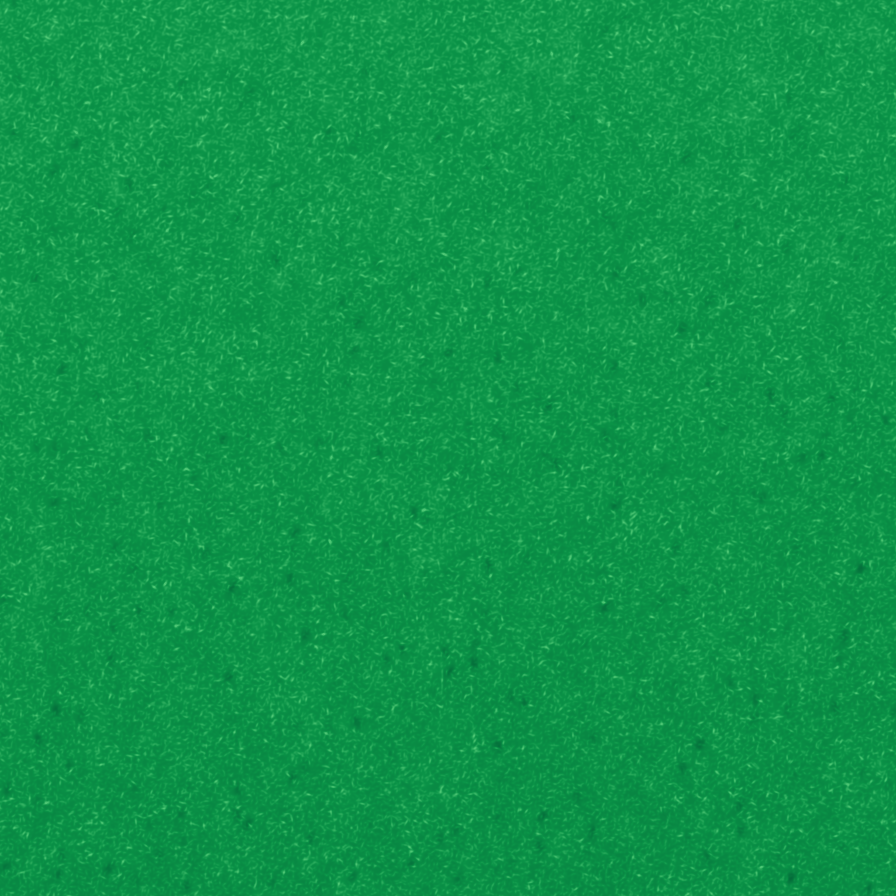
Reproduce this texture procedurally as a Shadertoy shader.

```glsl
const vec3 SHADE_GREEN = vec3(0.030, 0.520, 0.260);
const vec3 FELT_GREEN  = vec3(0.040, 0.578, 0.280);
const vec3 GLINT_GREEN = vec3(0.160, 0.670, 0.360);

const float FELT_TONE  = 0.40;               // tone at which FELT_GREEN sits
const float MEAN_TONE  = 0.43;
const vec2  LIGHT_FALL = vec2(-0.04, 0.26);  // tone change across the canvas

// Cells per canvas height
const float GRAIN_CELLS  = 260.0;
const float FLECK_CELLS  = 130.0;
const float PIT_CELLS    = 45.0;
const float MOTTLE_CELLS = 55.0;
const float CLOUD_CELLS  = 18.0;

// Feature radii in cells, along and across the fibre
const vec2 GRAIN_SIZE  = vec2(0.60, 0.36);
const vec2 FLECK_SIZE  = vec2(0.40, 0.17);
const vec2 PIT_SIZE    = vec2(0.32, 0.20);
const vec2 MOTTLE_SIZE = vec2(0.60, 0.45);

// Strength of each layer in tone
const float GRAIN_GAIN  = 0.60;
const float FLECK_GAIN  = 1.30;
const float PIT_GAIN    = 0.75;
const float MOTTLE_GAIN = 0.16;
const float CLOUD_GAIN  = 0.08;

// Directions in radians
const float FIBRE_TILT   = 0.5;
const float FIBRE_SPREAD = 1.3;
const float PIT_TILT     = 1.3;
const float PIT_SPREAD   = 0.6;

const float PI = 3.14159;

vec3 hash3(vec3 p) {
    p = fract(p * vec3(0.1031, 0.1030, 0.0973));
    p += dot(p, p.yxz + 33.33);
    return fract((p.xxy + p.yxx) * p.zyx);
}

// Zero-mean cellular noise: one soft, tilted ellipse per cell.
// A higher rarity leaves fewer strong ellipses.
float scatter(vec2 p, vec2 size, float tilt, float spread, float rarity, float seed) {
    vec2 cell = floor(p);
    float sum = 0.0;
    for (int y = -1; y <= 1; y++) {
        for (int x = -1; x <= 1; x++) {
            vec2 id = cell + vec2(x, y);
            vec3 place = hash3(vec3(id, seed));
            float strength = pow(hash3(vec3(id, seed + 57.0)).x, rarity);
            float angle = tilt + spread * (place.z - 0.5) * 2.0;
            vec2 along = vec2(cos(angle), sin(angle));
            vec2 offset = p - id - place.xy;
            vec2 local = vec2(dot(offset, along), dot(offset, vec2(-along.y, along.x)));
            local /= size;
            sum += strength * exp(-dot(local, local));
        }
    }
    return sum - PI * size.x * size.y / (rarity + 1.0);
}

vec3 feltColour(float tone) {
    tone = clamp(tone, -0.7, 1.7);
    return tone < FELT_TONE
        ? mix(SHADE_GREEN, FELT_GREEN, tone / FELT_TONE)
        : mix(FELT_GREEN, GLINT_GREEN, (tone - FELT_TONE) / (1.0 - FELT_TONE));
}

void mainImage(out vec4 fragColor, in vec2 fragCoord) {
    vec2 uv = fragCoord / iResolution.y;

    // Broad light, brightest along the top
    float tone = MEAN_TONE + dot(LIGHT_FALL, uv - 0.5);

    // Uneven nap
    tone += CLOUD_GAIN * scatter(uv * CLOUD_CELLS, MOTTLE_SIZE, PIT_TILT, PIT_SPREAD, 1.0, 3.0);
    tone += MOTTLE_GAIN * scatter(uv * MOTTLE_CELLS, MOTTLE_SIZE, PIT_TILT, PIT_SPREAD, 1.0, 11.0);

    // Small dark hollows, deeper toward the bottom
    float depth = PIT_GAIN * mix(1.15, 0.65, uv.y);
    tone -= depth * scatter(uv * PIT_CELLS, PIT_SIZE, PIT_TILT, PIT_SPREAD, 9.0, 19.0);

    // Fine fibres and bright fibre tips
    tone += GRAIN_GAIN * scatter(uv * GRAIN_CELLS, GRAIN_SIZE, FIBRE_TILT, FIBRE_SPREAD, 1.0, 27.0);
    tone += FLECK_GAIN * scatter(uv * FLECK_CELLS, FLECK_SIZE, FIBRE_TILT, FIBRE_SPREAD, 6.0, 35.0);

    fragColor = vec4(feltColour(tone), 1.0);
}
```
